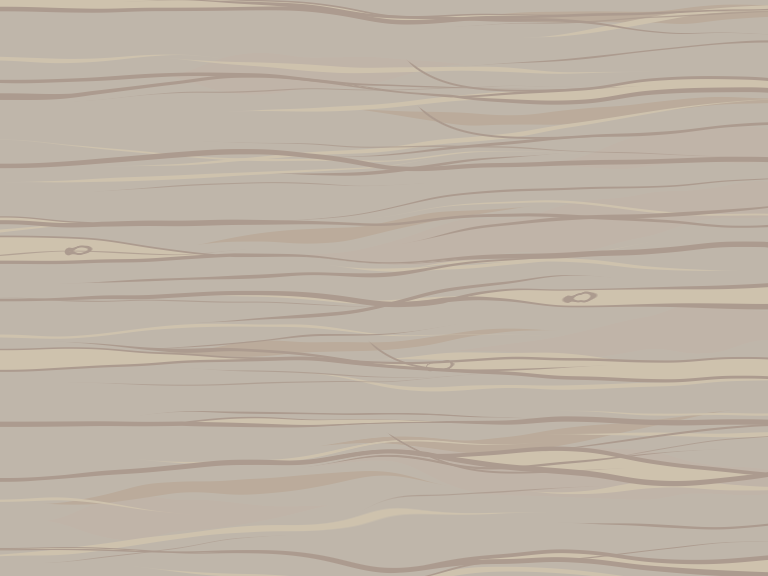
This texture is drawn by a WebGL 1 fragment shader. Its source:

```glsl
precision highp float;
// Pale weathered wood grain: long seams of two brown edges that part around
// cream slivers, with tapered streaks, hooks and small knots between them.
// Every mark is an inked curve y = f(x), scattered by hash and bent by noise.

uniform vec2 u_resolution;

const vec3 GREY  = vec3(0.750, 0.715, 0.668);
const vec3 WARM  = vec3(0.755, 0.702, 0.655);
const vec3 CREAM = vec3(0.808, 0.762, 0.680);
const vec3 TAN   = vec3(0.732, 0.672, 0.608);
const vec3 BROWN = vec3(0.676, 0.609, 0.560);

const int PATCHES = 6;
const int LENSES  = 6;
const int STREAKS = 22;
const int SEAMS   = 10;
const int STROKES = 16;
const int HAIRS   = 11;
const int HOOKS   = 4;

const float SEAM_GAP   = 0.045;  // widest opening of a seam
const float EDGE_WIDTH = 0.0036; // half width of a seam edge
const float FOLD_X     = 0.67;   // where the grain buckles
const float FOLD_SIZE  = 0.030;

float hash(vec2 p) {
  vec3 q = fract(p.xyx * 0.1031);
  q += dot(q, q.yzx + 33.33);
  return fract((q.x + q.y) * q.z);
}

// Smooth noise along a line, from -1 to 1
float noise(float x, float seed) {
  float cell = floor(x);
  float f = x - cell;
  f = f * f * f * (f * (f * 6.0 - 15.0) + 10.0);
  return 2.0 * mix(hash(vec2(cell, seed)), hash(vec2(cell + 1.0, seed)), f) - 1.0;
}

// Coverage of a line at distance d; lines thinner than a pixel fade
float ink(float d, float halfWidth, float px) {
  return clamp((halfWidth - abs(d)) / px + 0.5, 0.0, 1.0)
       * clamp(2.0 * halfWidth / px, 0.0, 1.0);
}

float wander(float x, float seed) {
  return 0.020 * noise(x * 2.3, seed) + 0.004 * noise(x * 7.0, seed + 0.5);
}

float scatter(int i, int count, float seed) {
  return (float(i) + hash(vec2(float(i), seed))) / float(count);
}

// Long, gently tilted mark that tapers to both ends
float stroke(vec2 p, float seed, float y, float halfWidth, float px) {
  float start = mix(-0.5, 1.0, hash(vec2(seed, 1.0)));
  float len = mix(0.45, 1.3, hash(vec2(seed, 2.0)));
  float t = (p.x - start) / len;
  float taper = smoothstep(0.0, 0.3, t) * (1.0 - smoothstep(0.5, 1.0, t));
  float tilt = mix(-0.05, 0.10, hash(vec2(seed, 3.0))) * (t - 0.5) * len;
  float swell = 0.75 + 0.25 * noise(p.x * 9.0, seed + 0.3);
  return ink(p.y - y - tilt - wander(p.x, seed), halfWidth * taper * swell, px);
}

void main() {
  float px = 1.0 / u_resolution.y;
  vec2 p = gl_FragCoord.xy * px;

  // Shared buckle of the grain
  float fold = (p.x - FOLD_X) / 0.11;
  p.y -= FOLD_SIZE * noise(p.y * 6.0, 71.0) * exp(-fold * fold);

  // Faint patches, tan lenses and cream streaks
  vec3 color = GREY;
  for (int i = 0; i < PATCHES; i++)
    color = mix(color, WARM, 0.8 * stroke(p, float(i) + 100.0, scatter(i, PATCHES, 11.0), 0.045, px));
  for (int i = 0; i < LENSES; i++)
    color = mix(color, TAN, stroke(p, float(i) + 130.0, scatter(i, LENSES, 12.0), 0.016, px));
  for (int i = 0; i < STREAKS; i++) {
    float width = mix(0.002, 0.008, hash(vec2(float(i), 23.0)));
    color = mix(color, CREAM, stroke(p, float(i) + 160.0, scatter(i, STREAKS, 13.0), width, px));
  }

  // Seams: cream between two brown edges, at times holding a knot
  for (int i = 0; i < SEAMS; i++) {
    float seed = float(i) + 200.0;
    float middle = scatter(i, SEAMS, 14.0) + wander(p.x, seed);
    float gap = SEAM_GAP * max(0.0, noise(p.x * 1.9, seed + 0.2) + 0.1);
    float upper = middle + 0.5 * gap + 0.003 * noise(p.x * 5.0, seed + 0.7);
    float lower = middle - 0.5 * gap;
    float weight = EDGE_WIDTH * (0.75 + 0.5 * noise(p.x * 3.0, seed + 0.4));
    float thin = mix(0.35, 1.0, hash(vec2(seed, 5.0)));
    color = mix(color, CREAM, ink(p.y - 0.5 * (upper + lower), 0.5 * max(upper - lower, 0.0), px));

    vec2 q = vec2(p.x - 1.33 * hash(vec2(seed, 6.0)), 3.2 * (p.y - middle));
    q.y -= 0.4 * q.x;
    float ring = length(q) - 0.022 - 0.008 * noise(q.x * 90.0, seed);
    float knot = ink(ring * 0.4, 0.0022 * smoothstep(0.008, 0.018, gap), px);
    float edges = max(ink(p.y - upper, weight * thin, px), ink(p.y - lower, weight * 1.15, px));
    color = mix(color, BROWN, max(edges, knot));
  }

  // Loose brown strokes and fine hairs
  for (int i = 0; i < STROKES; i++) {
    float width = mix(0.0018, 0.0045, hash(vec2(float(i), 25.0)));
    color = mix(color, BROWN, stroke(p, float(i) + 240.0, scatter(i, STROKES, 15.0), width, px));
  }
  for (int i = 0; i < HAIRS; i++)
    color = mix(color, BROWN, 0.8 * stroke(p, float(i) + 280.0, scatter(i, HAIRS, 16.0), 0.0013, px));

  // Hooks that drop steeply from the fold and level out
  for (int i = 0; i < HOOKS; i++) {
    float seed = float(i) + 320.0;
    float t = p.x - FOLD_X - 0.12 * (hash(vec2(seed, 7.0)) - 0.5);
    float drop = 0.08 * exp(-14.0 * max(t, 0.0));
    float width = 0.0017 * smoothstep(0.0, 0.02, t) * (1.0 - smoothstep(0.2, 0.45, t));
    float d = p.y - scatter(i, HOOKS, 17.0) - drop - 0.06 * t;
    color = mix(color, BROWN, ink(d / sqrt(1.0 + 196.0 * drop * drop), width, px));
  }

  gl_FragColor = vec4(color, 1.0);
}
```
